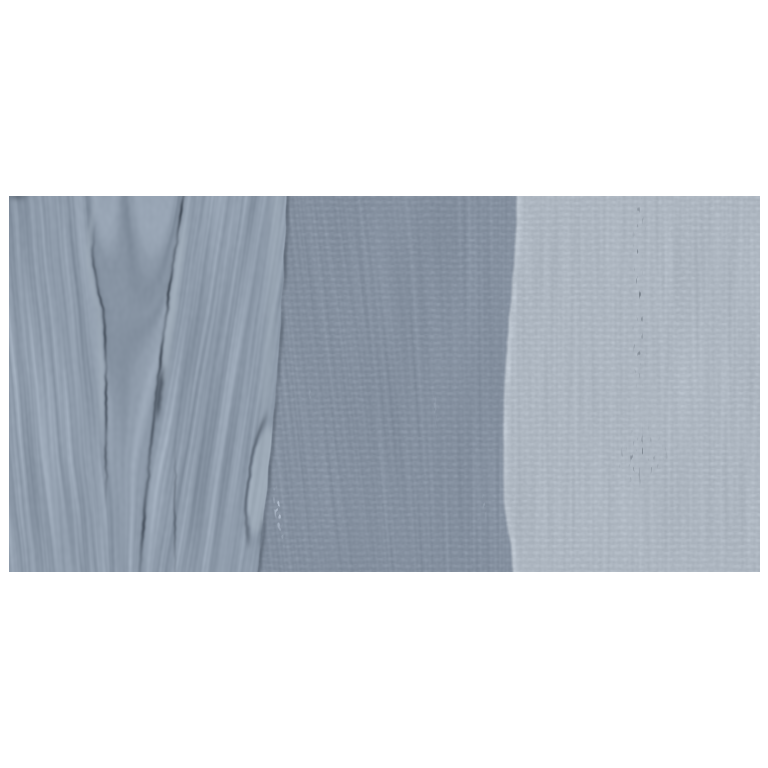
Write a WebGL 2 fragment shader that draws this texture.

```glsl
#version 300 es
precision highp float;

uniform vec2 u_resolution;
out vec4 outColor;

const vec4 SWATCH = vec4(0.0117, 0.2552, 0.9896, 0.7448); // left, bottom, right, top
const vec3 PAPER = vec3(1.0);
const vec3 THICK_PAINT = vec3(0.56, 0.61, 0.67);
const vec3 MID_PAINT = vec3(0.52, 0.565, 0.625);
const vec3 THIN_PAINT = vec3(0.68, 0.715, 0.755);
const vec3 CREVICE = vec3(0.29, 0.33, 0.38);
const vec3 PAINT_LIGHT = vec3(0.64, 0.69, 0.74);
const vec2 WEAVE_CELL = vec2(0.0152, 0.0083);
const float WEAVE_DEPTH = 0.024;
const float RIDGE_DEPTH = 0.17;
const float RIDGE_DENSITY = 85.0;

vec2 hashGradient(vec2 cell) {
  vec3 h = fract(vec3(cell.xyx) * vec3(0.1031, 0.1030, 0.0973));
  h += dot(h, h.yzx + 33.33);
  return fract((h.xx + h.yz) * h.zy) * 2.0 - 1.0;
}

float gradientNoise(vec2 p) {
  vec2 i = floor(p), f = fract(p);
  vec2 w = f * f * f * (f * (f * 6.0 - 15.0) + 10.0);
  float a = dot(hashGradient(i), f);
  float b = dot(hashGradient(i + vec2(1, 0)), f - vec2(1, 0));
  float c = dot(hashGradient(i + vec2(0, 1)), f - vec2(0, 1));
  float d = dot(hashGradient(i + vec2(1, 1)), f - vec2(1, 1));
  return mix(mix(a, b, w.x), mix(c, d, w.x), w.y);
}

float bell(float x, float width) {
  return exp(-x * x / (width * width));
}

// 1 between lo and hi, with soft ends
float span(float x, float lo, float hi, float soft) {
  return smoothstep(lo - soft, lo + soft, x) * (1.0 - smoothstep(hi - soft, hi + soft, x));
}

// Staggered canvas bumps, lit from above
float weave(vec2 p) {
  vec2 warp = vec2(gradientNoise(p * 40.0), gradientNoise(p * 40.0 + 17.0));
  vec2 q = p / WEAVE_CELL + 0.35 * warp;
  float row = floor(q.y);
  q.x += 0.5 * mod(row, 2.0);
  vec2 f = fract(q) - 0.5;
  float bump = 0.5 + 0.5 * cos(6.2832 * f.x);
  float lit = sin(6.2832 * f.y) * (0.35 + 0.65 * bump) + 0.5 * (bump - 0.5);
  float wear = 0.8 + 0.7 * gradientNoise(p * 22.0 + 5.0);
  return lit * wear + 0.8 * gradientNoise(p * 260.0);
}

// Dragged bristle grooves following the bend of the stroke
float bristles(vec2 p, float t) {
  float lean = mix(-0.045, 0.075, smoothstep(0.11, 0.23, p.x));
  float u = p.x - lean * t + 0.003 * gradientNoise(vec2(p.x * 8.0, t * 5.0));
  float broad = gradientNoise(vec2(u * RIDGE_DENSITY, t * 1.3));
  float fine = gradientNoise(vec2(u * RIDGE_DENSITY * 2.6, t * 2.5 + 9.0));
  return 0.6 * broad + 0.45 * fine + 0.1 * gradientNoise(p * vec2(150.0, 90.0));
}

vec3 thickPaint(vec2 p, float t, float edge) {
  vec3 color = THICK_PAINT + RIDGE_DEPTH * bristles(p, t);
  float wobble = 0.003 * gradientNoise(vec2(t * 14.0, 2.0)) + 0.0015 * gradientNoise(vec2(t * 45.0, 7.0));
  float breakup = 0.65 + 0.9 * gradientNoise(vec2(t * 12.0, p.x * 30.0));

  // Two long seams and the folded paint beside them
  float seamA = p.x - (0.138 - 0.017 * bell(t - 0.86, 0.14)) - wobble;
  float seamB = p.x - (0.186 + 0.036 * t + 0.021 * t * t) - wobble;
  color = mix(color, PAINT_LIGHT, 0.55 * bell(seamA + 0.006, 0.004) * span(t, 0.4, 0.95, 0.1));
  color = mix(color, PAINT_LIGHT, 0.75 * bell(seamB - 0.003, 0.007) * span(t, 0.5, 0.92, 0.1));
  color = mix(color, CREVICE, breakup * bell(seamA, 0.0022) * span(t, 0.25, 0.85, 0.1));
  color = mix(color, CREVICE, breakup * bell(seamB + 0.004, 0.0024) * span(t, 0.05, 1.1, 0.08));
  color = mix(color, CREVICE, 0.8 * bell(seamB, 0.004) * span(t, 0.42, 0.53, 0.03));
  color = mix(color, CREVICE, 0.55 * breakup * bell(seamB - 0.042 * (1.0 - t), 0.002) * span(t, 0.0, 0.3, 0.1));

  // Smooth lip along the right edge, swelling into a folded drip
  float lip = p.x - edge + 0.012;
  color = mix(color, PAINT_LIGHT, 0.45 * bell(lip, 0.009) * span(t, 0.4, 1.1, 0.1));
  vec2 drip = p - vec2(0.341, 0.375);
  drip.x -= 0.13 * drip.y + wobble;
  float dripSize = length(drip / vec2(0.017, 0.078));
  color = mix(color, PAINT_LIGHT + 0.08 * bristles(p, t), 0.8 * (1.0 - smoothstep(0.75, 1.0, dripSize)));
  color = mix(color, CREVICE, 0.55 * bell(dripSize - 1.05, 0.12) * smoothstep(0.0, 0.012, -drip.x));
  color = mix(color, CREVICE, 0.8 * bell(p.x - 0.345 - wobble, 0.006) * bell(t - 0.09, 0.045));
  return mix(color, CREVICE, 0.5 * bell(p.x - 0.022, 0.012) * bell(t - 1.0, 0.012));
}

vec3 midPaint(vec2 p, float t, float edge) {
  float u = p.x + 0.055 * t * smoothstep(0.66, 0.42, p.x);
  float hairs = gradientNoise(vec2(u * 210.0, t * 2.0));
  vec3 color = MID_PAINT + WEAVE_DEPTH * weave(p) + 0.05 * hairs;
  color += 0.02 * gradientNoise(p * vec2(14.0, 5.0));

  // Broken bright scratches in the lower half
  float scratch = smoothstep(0.38, 0.55, gradientNoise(vec2(u * 60.0, t * 3.0)));
  scratch *= smoothstep(0.0, 0.3, gradientNoise(p * vec2(200.0, 130.0)));
  color += 0.2 * scratch * span(t, 0.1, 0.5, 0.1);
  float shade = bell(p.x - edge - 0.002, 0.003) * (0.6 + gradientNoise(vec2(t * 9.0, 4.0)));
  return mix(color, CREVICE, 0.65 * shade);
}

vec3 thinPaint(vec2 p, float t, float edge) {
  float hairs = gradientNoise(vec2(p.x * 190.0, t * 3.0 + 3.0));
  vec3 color = THIN_PAINT + WEAVE_DEPTH * weave(p) + 0.045 * hairs;
  color += 0.07 * bell(p.x - edge - 0.004, 0.004) * (0.7 + gradientNoise(vec2(t * 12.0, 8.0)));
  float speck = smoothstep(0.2, 0.5, gradientNoise(p * vec2(260.0, 90.0)));
  float scuff = bell(p.x - 0.832, 0.006) * span(t, 0.5, 1.0, 0.1) + bell(length(p - vec2(0.835, 0.405)), 0.025);
  return color - 0.2 * speck * scuff;
}

void main() {
  vec2 p = gl_FragCoord.xy / u_resolution;
  float pixel = 1.0 / min(u_resolution.x, u_resolution.y);
  float t = (p.y - SWATCH.y) / (SWATCH.w - SWATCH.y);

  // Borders between the three coats
  float thickEdge = 0.335 + 0.06 * t - 0.022 * t * t + 0.002 * gradientNoise(vec2(t * 16.0, 1.0));
  float thinEdge = 0.655 + 0.017 * smoothstep(0.4, 1.0, t) + 0.012 * smoothstep(0.22, 0.0, t);
  thinEdge += 0.0015 * gradientNoise(vec2(t * 20.0, 6.0));

  vec3 color = mix(thickPaint(p, t, thickEdge), midPaint(p, t, thickEdge),
                   smoothstep(-pixel, pixel, p.x - thickEdge));
  color = mix(color, thinPaint(p, t, thinEdge), smoothstep(-0.002, 0.003, p.x - thinEdge));

  // Clean rectangular trim
  vec2 inset = min(p - SWATCH.xy, SWATCH.zw - p);
  float inside = smoothstep(-0.5 * pixel, 0.5 * pixel, min(inset.x, inset.y));
  outColor = vec4(mix(PAPER, clamp(color, 0.0, 1.0), inside), 1.0);
}
```
